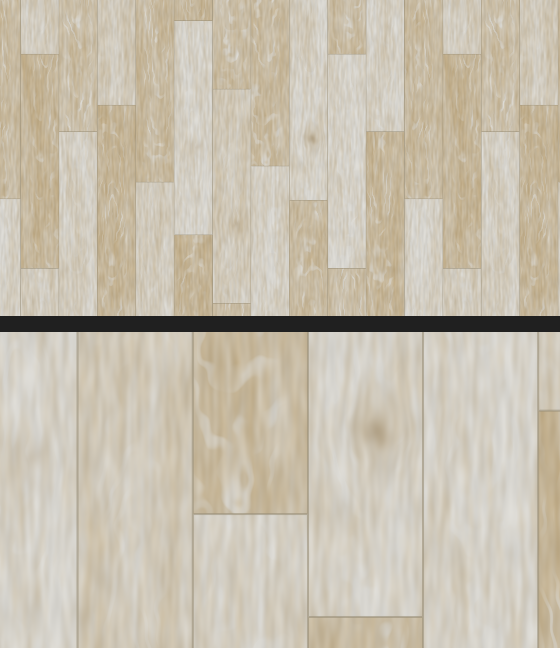
Top, the full canvas; bottom, a detail of the centre.
Write a WebGL 1 fragment shader that draws this texture.

```glsl
precision highp float;
// Limed oak floor: upright boards in staggered columns, warm and pale boards
// alternating along each column. Stretched gradient noise makes the grain,
// distorted ellipses make the whitened arches, and soft spots make the knots.

uniform vec2 u_resolution;

// Layout, in canvas heights
const float BOARD_WIDTH = 0.1215;
const float BOARD_LENGTH = 0.678;
const float FIRST_SEAM = 0.065;
const float COLUMN_REPEAT = 11.0;
const float SEAM_HALF_WIDTH = 0.0011;

// Start of the warm board in each column, in board lengths from the top
const vec4 STARTS_A = vec4(1.928, 0.253, 1.614, 0.491);
const vec4 STARTS_B = vec4(1.850, 1.096, 1.416, 1.775);
const vec4 STARTS_C = vec4(0.935, 1.253, 0.614, 0.0);

// Colours
const vec3 PALE_OAK = vec3(0.835, 0.820, 0.785);
const vec3 WARM_OAK = vec3(0.760, 0.695, 0.575);
const vec3 KNOT_BROWN = vec3(0.610, 0.535, 0.415);
const vec3 SEAM_COLOR = vec3(0.600, 0.560, 0.470);

// Wear and grain strength
const float PALE_WARMTH = 0.17;
const float WARM_WARMTH = 0.77;
const float BOARD_VARIATION = 0.26;
const float STREAK_AMOUNT = 0.42;
const float FIBRE_AMOUNT = 0.40;
const float PORE_SHADE = 0.055;
const float LIME_AMOUNT = 0.55;
const float RINGS_PER_WIDTH = 9.0;
const float SEAM_STRENGTH = 0.60;

float hash(vec2 p) {
  return fract(sin(dot(p, vec2(127.1, 311.7))) * 43758.5);
}

float gradientDot(vec2 cell, vec2 offset) {
  float angle = 6.2832 * hash(cell);
  return dot(vec2(cos(angle), sin(angle)), offset);
}

// Gradient noise, roughly -0.7 to 0.7
float noise(vec2 p) {
  vec2 i = floor(p), f = fract(p);
  vec2 w = f * f * f * (f * (f * 6.0 - 15.0) + 10.0);
  vec2 e = vec2(1.0, 0.0);
  float low = mix(gradientDot(i, f), gradientDot(i + e, f - e), w.x);
  float high = mix(gradientDot(i + e.yx, f - e.yx), gradientDot(i + 1.0, f - 1.0), w.x);
  return mix(low, high, w.y);
}

// 1 where the column equals each index, otherwise 0
vec4 isColumn(float column, vec4 indices) {
  return 1.0 - step(0.5, abs(indices - column));
}

float warmStart(float column) {
  vec4 indices = vec4(0.0, 1.0, 2.0, 3.0);
  return dot(STARTS_A, isColumn(column, indices))
       + dot(STARTS_B, isColumn(column, indices + 4.0))
       + dot(STARTS_C, isColumn(column, indices + 8.0));
}

// Broken whitened growth rings, as long arches around a hidden centre
float limedRings(vec2 local, vec2 seed) {
  float centreX = 0.35 + 0.3 * hash(seed + 3.0);
  float centreY = mix(-0.15, 1.15, hash(seed + 5.0));
  vec2 d = vec2(local.x - centreX, 0.75 * (local.y - centreY));
  float warp = 0.22 * noise(local * vec2(1.8, 5.0) + seed)
             + 0.05 * noise(local * vec2(6.0, 28.0) + seed);
  float rings = sin(6.2832 * RINGS_PER_WIDTH * (length(d) + warp));
  float broken = smoothstep(-0.25, 0.35, noise(local * vec2(4.0, 11.0) + seed + 9.0));
  float heart = 1.0 - smoothstep(0.2, 0.5, abs(d.x));
  return smoothstep(0.25, 1.0, rings) * broken * heart;
}

void main() {
  float pixel = 1.0 / u_resolution.y;
  vec2 p = gl_FragCoord.xy * pixel;

  // Board address and position within the board
  float across = (p.x - FIRST_SEAM) / BOARD_WIDTH + 1.0;
  float column = mod(floor(across), COLUMN_REPEAT);
  float along = (1.0 - p.y) / BOARD_LENGTH - warmStart(column);
  float board = mod(floor(along), 2.0);
  vec2 local = vec2(fract(across), fract(along));
  vec2 size = vec2(BOARD_WIDTH, BOARD_LENGTH);
  vec2 seed = 17.0 * vec2(column + 1.0, board + 2.0);

  // Knots in a few pale boards; the fibres bend around them
  float knotStrength = board * dot(vec4(0.35, 0.35, 0.8, 0.0),
                                   isColumn(column, vec4(5.0, 6.0, 8.0, -1.0)));
  vec2 toKnot = (local - vec2(0.61, 0.71 + 0.04 * (column - 8.0))) * size;
  toKnot += 0.008 * vec2(noise(local * vec2(5.0, 30.0)), noise(local * vec2(7.0, 24.0) + 4.0));
  float halo = knotStrength * exp(-dot(toKnot, toKnot) / 0.0011);
  float core = knotStrength * exp(-dot(toKnot, toKnot) / 0.00015);
  vec2 q = local * size - vec2(toKnot.x * halo * 0.6, 0.0);

  // Grain from broad streaks to fine fibres and pores
  float streak = noise(q * vec2(26.0, 3.5) + seed) + 0.6 * noise(q * vec2(55.0, 8.0) + seed);
  float fibre = noise(q * vec2(120.0, 13.0) + seed) + 0.5 * noise(q * vec2(150.0, 45.0) + seed);
  float pores = noise(q * vec2(135.0, 24.0) + seed + 40.0);

  float warmth = mix(WARM_WARMTH, PALE_WARMTH, board) + BOARD_VARIATION * (hash(seed) - 0.5);
  warmth += STREAK_AMOUNT * streak + FIBRE_AMOUNT * fibre + 0.45 * halo;
  warmth -= LIME_AMOUNT * mix(1.0, 0.3, board) * limedRings(q / size, seed);
  vec3 color = mix(PALE_OAK, WARM_OAK, clamp(warmth, -0.15, 1.25)) + PORE_SHADE * pores;
  color = mix(color, KNOT_BROWN, 0.55 * core + 0.12 * halo);

  // Thin seams between boards
  vec2 edge = min(local, 1.0 - local) * size;
  vec2 seam = 1.0 - smoothstep(SEAM_HALF_WIDTH - 0.5 * pixel, SEAM_HALF_WIDTH + 0.5 * pixel, edge);
  color = mix(color, SEAM_COLOR, SEAM_STRENGTH * max(seam.x, seam.y));

  gl_FragColor = vec4(color, 1.0);
}
```
